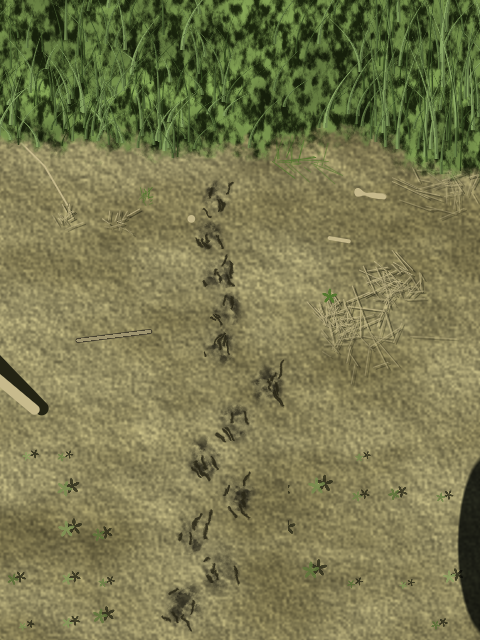
Reproduce this texture procedurally as a Shadertoy shader.

```glsl
// Sunlit mud bank with animal tracks, straw, seedlings and tall grass on top
float hash(vec2 p) {
  vec3 q = fract(p.xyx * 0.1031);
  q += dot(q, q.yzx + 33.33);
  return fract((q.x + q.y) * q.z);
}
vec2 hash2(vec2 p) { return vec2(hash(p), hash(p + 57.3)); }
float noise(vec2 p) {
  vec2 i = floor(p), f = fract(p);
  f *= f * (3. - 2. * f);
  return mix(mix(hash(i), hash(i + vec2(1, 0)), f.x),
             mix(hash(i + vec2(0, 1)), hash(i + 1.), f.x), f.y);
}
float fbm(vec2 p) {
  float sum = 0., amp = .5;
  for (int i = 0; i < 5; i++) {
    sum += amp * noise(p);
    p = mat2(1.6, 1.2, -1.2, 1.6) * p + 7.;
    amp *= .5;
  }
  return sum;
}
float bump(float x) { return exp(-x * x); }
float ink(float d) { return clamp(.5 - d * iResolution.y, 0., 1.); }
float segment(vec2 p, vec2 a, vec2 b) {
  vec2 v = p - a, w = b - a;
  return length(v - w * clamp(dot(v, w) / dot(w, w), 0., 1.));
}

// Loose straws scattered about a centre
float strands(vec2 p, vec2 centre, vec2 spread, float tilt, int count) {
  float cover = 0., size = max(spread.x, spread.y);
  if (length(p - centre) > 2.6 * size) return 0.;
  for (int i = 0; i < count; i++) {
    vec2 id = vec2(i, floor(centre.x * 900.)), r = hash2(id), s = hash2(id + 211.);
    vec2 a = centre + spread * (r + hash2(id + 91.) - 1.);
    float angle = tilt + (s.x - .5) * 2.6;
    vec2 b = a + size * (.2 + .7 * s.y) * vec2(cos(angle), sin(angle));
    cover = max(cover, (.4 + .6 * r.y) * ink(segment(p, a, b) - .0008));
  }
  return cover;
}

// x: churned mud, y: dark claw slits
vec2 tracks(vec2 p) {
  vec2 mask = vec2(0), w = p + .016 * (vec2(fbm(p * 60.), fbm(p * 60. + 31.)) - .5);
  for (int i = 0; i < 12; i++) {
    float f = float(i), size = .8 + .03 * f;
    float x = i % 2 == 0 ? .34 + .036 * bump(f / 2. - 3.5)
                         : .325 + .098 * bump(f / 1.5 - 3.1) - .006 * max(f - 5., 0.);
    vec2 c = vec2(x, .69 - .058 * f);
    mask.x = max(mask.x, 1. - smoothstep(.4, 1., length((w - c) / vec2(.034, .042) / size)));
    for (int k = 0; k < 6; k++) {
      vec2 r = hash2(vec2(f, k * 13 + 5)), a = c + size * .052 * (r - vec2(.5, .7));
      vec2 b = a + size * vec2(.024 * (r.y - .6), .006 + .016 * r.x);
      mask.y = max(mask.y, 1. - smoothstep(.0005, .0035, segment(w, a, b)));
    }
  }
  return mask;
}
float relief(vec2 p, float churn) {
  return fbm(p * vec2(13, 17)) + .15 * noise(p * 190.) + churn * fbm(p * 50.);
}
vec3 mud(vec2 p) {
  vec2 track = tracks(p);
  float tone = fbm(p * vec2(7, 12) + 3.) + .12 * bump(p.y * 4. - 1.9);
  vec3 col = mix(vec3(.46, .43, .28), vec3(.61, .58, .41), smoothstep(.2, .85, tone));
  col = mix(col, vec3(.44, .42, .3), .6 * track.x);
  float slope = relief(p + .002, track.x) - relief(p - .002, track.x);
  col *= (1. + clamp(1.4 * slope, -.5, .4)) * (.86 + .28 * noise(p * 260.));
  col *= 1. - .5 * track.x * smoothstep(.5, .65, fbm(p * 48. + 9.));
  return mix(col, vec3(.15, .14, .08), .85 * track.y);
}

float rosette(vec2 v, float radius, float turn) {
  float lobe = cos(2.5 * (atan(v.y, v.x) + turn));
  return ink(length(v) - radius * (.25 + .75 * lobe * lobe));
}
vec3 seedlings(vec3 col, vec2 p) {
  vec2 id = floor(p / .066), r = hash2(id + 4.), v = p - (id + .3 + .35 * r) * .066;
  float chance = p.x < .2 ? .75 : p.x > .45 ? .4 : .1, size = .006 + .008 * r.y;
  if (id.y > 4.5 || hash(id + 80.) > chance) return col;
  col = mix(col, vec3(.16, .16, .09), .8 * rosette(v - vec2(.012, .004), size, r.y));
  return mix(col, mix(vec3(.34, .43, .2), vec3(.56, .64, .38), r.x), .85 * rosette(v, size, r.x * 6.));
}

vec3 litter(vec3 col, vec2 p) {
  vec3 straw = vec3(.78, .73, .55), shade = vec3(.14, .14, .08);
  // Straw heaps and dry tufts, each over its own shadow
  for (int pass = 0; pass < 2; pass++) {
    vec2 q = p - float(1 - pass) * vec2(.004, -.003);
    float s = strands(q, vec2(.625, .555), vec2(.045, .035), 2.8, 60);
    s = max(s, strands(q, vec2(.52, .485), vec2(.035, .045), 1.3, 60));
    s = max(s, strands(q, vec2(.58, .475), vec2(.08), 1.1, 24));
    s = max(s, strands(q, vec2(.1, .655), vec2(.02), 1.2, 16));
    s = max(s, strands(q, vec2(.18, .65), vec2(.024, .014), .4, 14));
    s = max(s, strands(q, vec2(.71, .73), vec2(.07), 2.3, 60));
    col = mix(col, pass == 0 ? shade : straw, s * (pass == 0 ? .6 : .85));
  }
  // Bent twig, stick, pale branch and its shadow
  vec2 bend = vec2(.07, .74);
  float twig = min(segment(p, vec2(.02, .79), bend), segment(p, bend, vec2(.105, .68)));
  col = mix(col, straw, ink(twig - .0014));
  float stick = segment(p, vec2(.122, .468), vec2(.234, .482));
  col = mix(col, straw * (.35 + .45 * step(stick, .0025)), ink(stick - .004));
  col = mix(col, shade, ink(segment(p, vec2(-.02, .45), vec2(.065, .362)) - .011));
  col = mix(col, straw, ink(segment(p, vec2(-.02, .422), vec2(.054, .36)) - .008));
  // Weathered chips and a stone
  float chip = segment(p, vec2(.56, .7), vec2(.6, .69)) - .008 * noise(p * 70.);
  chip = min(chip, segment(p, vec2(.515, .628), vec2(.545, .623)) - .003);
  return mix(col, straw, ink(min(chip, length(p - vec2(.299, .658)) - .006)));
}

float bankEdge(float x) {
  return .78 - .06 * smoothstep(.54, .72, x) - .025 * bump(x * 12. - 3.2) + .03 * (noise(vec2(x * 22., 3)) - .5);
}
vec3 grass(vec3 col, vec2 p) {
  if (p.y < .68) return col;
  float inside = smoothstep(-.02, .02, p.y - bankEdge(p.x) + .07 * (fbm(p * 70.) - .5));
  vec3 thicket = mix(vec3(.1, .14, .05), vec3(.47, .58, .3), smoothstep(.28, .68, fbm(p * vec2(110, 70))));
  col = mix(col, thicket * (.65 + .7 * fbm(p * 14. + 5.)), inside);
  // Arching blades, far to near, sparse over the leafy middle
  for (int i = 0; i < 360; i++) {
    vec2 r = hash2(vec2(i, 3)), s = hash2(vec2(i, 141));
    float x = r.x * .85 - .05, base = mix(1., bankEdge(x) - .005, sqrt(float(i) / 360.));
    float tall = (.03 + .09 * r.y) * (x > .58 ? 1.9 : 1.), t = (p.y - base) / tall;
    if (t < 0. || t > 1. || (abs(x - .46) < .1 && s.x < .75)) continue;
    float side = p.x - x - (s.x - .45) * .13 * t * t;
    vec3 blade = mix(vec3(.15, .23, .08), vec3(.55, .66, .4), s.y) * (side > 0. ? .8 : 1.05);
    col = mix(col, blade, .9 * ink(abs(side) - (.001 + .0025 * s.y) * (1. - t)));
  }
  return col;
}

void mainImage(out vec4 fragColor, in vec2 fragCoord) {
  vec2 p = fragCoord / iResolution.y;
  vec3 col = litter(seedlings(mud(p), p), p);
  // Green sprigs on the open mud
  float sprig = strands(p, vec2(.228, .69), vec2(.014), 1., 18);
  sprig = max(sprig, strands(p, vec2(.46, .745), vec2(.055, .012), .4, 24));
  sprig = max(sprig, rosette(p - vec2(.515, .537), .012, 1.));
  col = grass(mix(col, vec3(.33, .47, .18), sprig), p);
  // Cast shadow at the lower right
  float shadow = length((p - vec2(.765, .147)) / vec2(.05, .145));
  fragColor = vec4(col * mix(vec3(.2, .22, .22), vec3(1), smoothstep(.94, 1.03, shadow)), 1);
}
```
